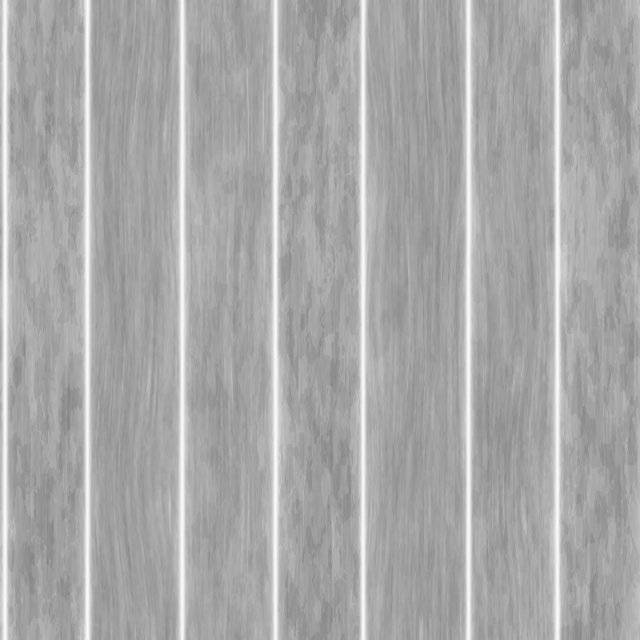
A three.js fragment shader for this texture:

```glsl
// Seven upright grey timber planks parted by soft glowing white seams.
// Seams sit on an even grid shifted by periodic waves; each plank has its own
// grain of stretched value noise: fine streaks, ragged flakes and pale scratches.
varying vec2 vUv;

float hash(vec2 p) {
  vec3 q = fract(vec3(p.xyx) * 0.1031);
  q += dot(q, q.yzx + 33.33);
  return fract((q.x + q.y) * q.z);
}

// Value noise that repeats vertically after the given number of rows
float noise(vec2 p, float rows) {
  vec2 cell = floor(p);
  vec2 f = fract(p);
  f = f * f * (3.0 - 2.0 * f);
  float y0 = mod(cell.y, rows);
  float y1 = mod(cell.y + 1.0, rows);
  float low = mix(hash(vec2(cell.x, y0)), hash(vec2(cell.x + 1.0, y0)), f.x);
  float high = mix(hash(vec2(cell.x, y1)), hash(vec2(cell.x + 1.0, y1)), f.x);
  return mix(low, high, f.y);
}

// Noise stretched along the plank: cells across and down one canvas
float grain(vec2 p, float columns, float rows, float seed) {
  return noise(vec2(p.x * columns + seed * 97.0, p.y * rows), rows);
}

// Position of a seam, uneven yet repeating every seven planks
float seamX(float k) {
  float a = k * 6.28319 / 7.0;
  float shift = 0.0031 * cos(a) - 0.0090 * sin(a)
              - 0.0029 * cos(2.0 * a) - 0.0046 * sin(2.0 * a)
              + 0.0034 * cos(3.0 * a) + 0.0034 * sin(3.0 * a);
  return k / 7.0 + 0.0044 + shift;
}

float woodTone(vec2 p, float plank) {
  float seed = plank + 1.0;
  float kind = mod(plank, 3.0);
  float flaky = kind < 0.5 ? 1.0 : (kind < 1.5 ? 0.4 : 0.6);
  float streaky = 1.3 - 0.6 * flaky;

  // Sweeping grain, strongest in the least flaky planks
  float sweep = 0.035 * (1.1 - flaky);
  p.x += sweep * (grain(p, 13.0, 4.0, seed + 20.0) - 0.5);

  // Broad shading and streaks
  float tone = 0.632;
  tone += 0.045 * (grain(p, 16.0, 3.0, seed) - 0.5);
  tone += 0.050 * streaky * (grain(p, 110.0, 6.0, seed + 7.0) - 0.5);
  tone += 0.065 * streaky * (grain(p, 330.0, 14.0, seed + 14.0) - 0.5);
  tone += 0.035 * (grain(p, 420.0, 90.0, seed + 28.0) - 0.5);

  // Ragged two-tone flakes, gathered in patches
  float ragged = 0.25 * grain(p, 210.0, 64.0, seed + 35.0)
               + 0.15 * grain(p, 400.0, 130.0, seed + 42.0);
  float patches = 0.25 * (grain(p, 20.0, 6.0, seed + 49.0) - 0.5);
  float darkFlake = 0.6 * grain(p, 95.0, 24.0, seed + 56.0) + ragged + patches;
  float paleFlake = 0.6 * grain(p, 75.0, 17.0, seed + 63.0) + ragged - patches;
  tone -= 0.050 * flaky * smoothstep(0.54, 0.60, darkFlake);
  tone += 0.044 * flaky * smoothstep(0.51, 0.57, paleFlake);

  // Thin pale scratches
  float scratch = grain(p, 280.0, 5.0, seed + 70.0);
  tone += 0.055 * streaky * smoothstep(0.84, 0.96, scratch);
  return tone;
}

void main() {
  // Nearest seam, and the seam on the left of this plank
  float nearest = 1.0;
  float leftSeam = 0.0;
  float plank = 0.0;
  for (int i = -1; i <= 7; i++) {
    float k = float(i);
    float offset = vUv.x - seamX(k);
    if (abs(offset) < abs(nearest)) nearest = offset;
    if (offset >= 0.0) {
      leftSeam = seamX(k);
      plank = mod(k + 7.0, 7.0);
    }
  }
  vec2 local = vec2(vUv.x - leftSeam, vUv.y);
  float tone = woodTone(local, plank);

  // Faint worn band beside some seams
  float band = exp(-pow((local.x - 0.022) / 0.012, 2.0));
  float worn = step(3.5, plank) * (1.0 - step(4.5, plank)) + step(5.5, plank);
  tone += 0.035 * worn * band * (0.4 + grain(local, 30.0, 5.0, 90.0));

  // Glowing seam: bright core with a wide, slightly uneven halo
  float d = abs(nearest);
  float halo = 0.065 + 0.05 * noise(vec2(sign(nearest) + plank * 5.0, vUv.y * 12.0), 12.0);
  float core = exp(-pow(d / 0.0043, 2.0));
  tone += halo * exp(-pow(d / 0.0125, 2.0));
  tone = mix(tone, 0.99, 0.93 * core);

  gl_FragColor = vec4(vec3(clamp(tone, 0.0, 1.0)), 1.0);
}
```
